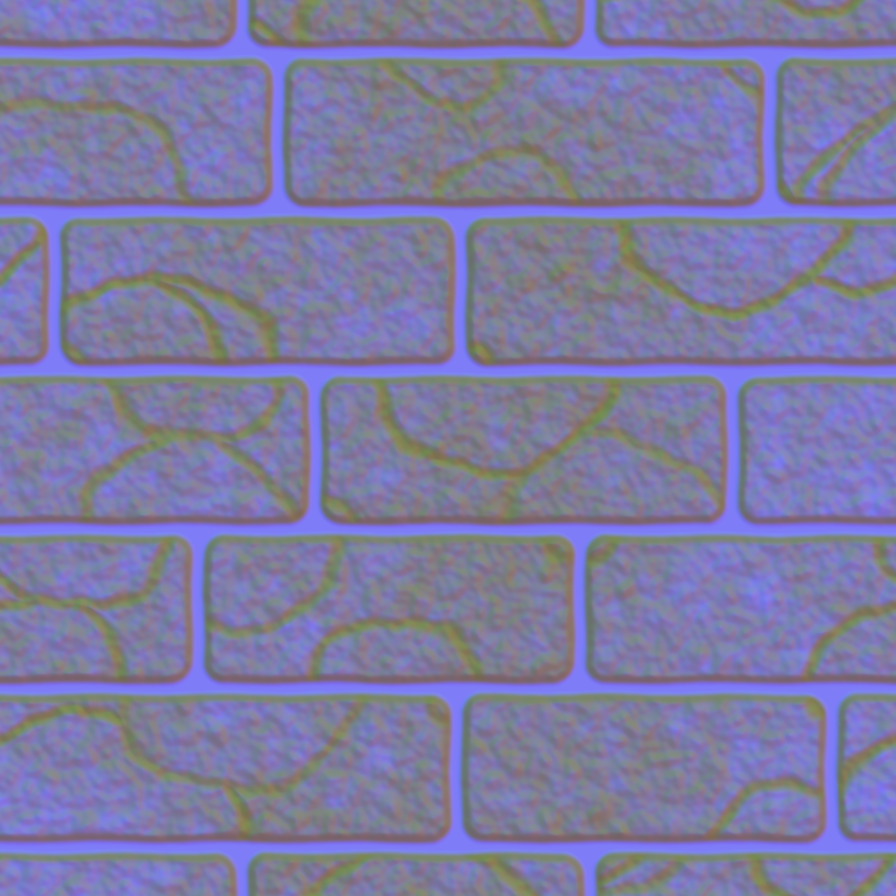
Reproduce this texture map procedurally as a Shadertoy shader.

```glsl
const float TAU = 6.2831853;
const float PITCH = 0.1774;   // height of a full course; the sixth is shorter

// The two upright joints of each course, from the bottom up
const vec2 JOINTS[6] = vec2[6](
    vec2(0.509, 0.928), vec2(0.221, 0.647), vec2(0.352, 0.818),
    vec2(0.061, 0.514), vec2(0.310, 0.859), vec2(0.270, 0.658));

vec3 hash3(vec2 p) {
    vec3 k = vec3(dot(p, vec2(127.1, 311.7)), dot(p, vec2(269.5, 183.3)), dot(p, vec2(419.2, 371.9)));
    return fract(sin(k) * 43758.55);
}

// Cellular noise with its creases melted away, wrapping after n cells
float softCells(vec2 uv, float n) {
    vec2 cell = floor(uv * n), f = fract(uv * n);
    float sum = 0.0;
    for (int y = -1; y <= 1; y++)
    for (int x = -1; x <= 1; x++) {
        vec2 o = vec2(x, y);
        vec2 toPoint = o + hash3(mod(cell + o, n)).xy - f;
        sum += exp(-4.5 * dot(toPoint, toPoint));
    }
    return sum;
}

float roundedBox(vec2 q, vec2 halfSize, float radius) {
    vec2 a = abs(q) - halfSize + radius;
    return length(max(a, 0.0)) + min(max(a.x, a.y), 0.0) - radius;
}

// Brick under uv: position from its centre, half size and id
void findBrick(vec2 uv, out vec2 q, out vec2 halfSize, out vec2 id) {
    float y = fract(uv.y - 0.054);
    float row = min(floor(y / PITCH), 5.0);
    vec2 joint = JOINTS[int(row)];
    float x = fract(uv.x - joint.x), width = joint.y - joint.x;
    float second = step(width, x);
    x -= second * width;
    width = mix(width, 1.0 - width, second);
    float height = row > 4.5 ? 1.0 - 5.0 * PITCH : PITCH;
    halfSize = 0.5 * vec2(width, height);
    q = vec2(x, y - row * PITCH) - halfSize;
    id = vec2(row, second);
}

// Curved cracks that start from the long sides, and one chipped corner
float cracks(vec2 q, vec2 halfSize, vec2 id) {
    float mask = 0.0, branchSide = 1.0;
    vec2 bent = q + 0.006 * sin(q.yx * vec2(47.0, 39.0) + id * 4.0 + id.yx)
                  + 0.0015 * sin(q.yx * 143.0 + id.x);
    for (int i = 0; i < 3; i++) {
        vec3 h = hash3(id * 3.7 + float(i) * 11.3 + 2.0);
        bool corner = i == 2;
        float side = h.y < 0.5 ? -1.0 : 1.0;
        float along = corner ? sign(h.x - 0.5) : 1.8 * h.x - 0.9;
        float radius = corner ? mix(0.022, 0.045, h.z) : mix(0.05, 0.15, h.z);
        float ring = length((bent - halfSize * vec2(along, side)) * vec2(0.85, 1.0)) - radius;
        float strength = mix(0.7, 1.0, fract(h.x * 7.0));
        mask = max(mask, smoothstep(0.0105, 0.001, abs(ring)) * branchSide * strength);
        // A later crack ends where it meets the first one
        branchSide = i == 0 ? smoothstep(-0.004, 0.004, ring) : 1.0;
    }
    return mask;
}

// Height of the wall; also the distance to the brick side and the crack mask
float relief(vec2 uv, out float side, out float crack) {
    vec2 q, halfSize, id;
    findBrick(uv, q, halfSize, id);
    vec2 wobble = 0.001 * sin(TAU * uv.yx * vec2(9.0, 7.0) + id.x);
    side = roundedBox(q + wobble, halfSize - 0.0055, 0.024);
    float body = smoothstep(0.003, -0.011, side);
    crack = cracks(q, halfSize, id) * smoothstep(0.0, -0.006, side);
    float grain = 0.0035 * softCells(uv, 92.0) + 0.006 * softCells(uv + 0.37, 47.0);
    return body * (0.011 + grain - 0.006 * crack);
}

float heightAt(vec2 uv) {
    float side, crack;
    return relief(uv, side, crack);
}

void mainImage(out vec4 fragColor, in vec2 fragCoord) {
    vec2 uv = fragCoord / iResolution.xy;
    float side, crack;
    relief(uv, side, crack);

    // Slope to flattened normal
    vec2 e = vec2(0.002, 0.0);
    vec2 slope = vec2(heightAt(uv + e.xy) - heightAt(uv - e.xy),
                      heightAt(uv + e.yx) - heightAt(uv - e.yx)) / (2.0 * e.x);
    vec2 tilt = -slope / sqrt(1.0 + dot(slope, slope));

    // Blue falls on rough stone and rises in broad smooth patches
    float patches = 0.060 * cos(TAU * uv.x)
                  + 0.045 * sin(TAU * (2.0 * uv.x + uv.y) + 2.0 * sin(TAU * uv.y))
                  + 0.030 * sin(TAU * (3.0 * uv.y - uv.x) + 1.5 * sin(TAU * 2.0 * uv.x));
    float lumps = 0.10 * (softCells(uv + 0.13, 60.0) - 0.7)
                + 0.10 * (softCells(uv + 0.71, 23.0) - 0.7);
    float blue = 0.69 + patches + lumps - 0.15 * dot(tilt, tilt);

    // Soft dark rim, cracks, then flat mortar
    float rim = exp(-pow((side + 0.0055) / 0.0048, 2.0));
    blue = mix(blue, 0.41, 0.85 * rim);
    blue = mix(blue, 0.29, 0.9 * crack);
    blue = mix(blue, 0.97, smoothstep(-0.004, 0.003, side));
    vec2 redGreen = vec2(0.495, 0.485) + 0.08 * tilt;
    redGreen += vec2(-0.005, 0.015) * crack - vec2(0.02, 0.03) * rim;
    fragColor = vec4(redGreen, blue, 1.0);
}
```
